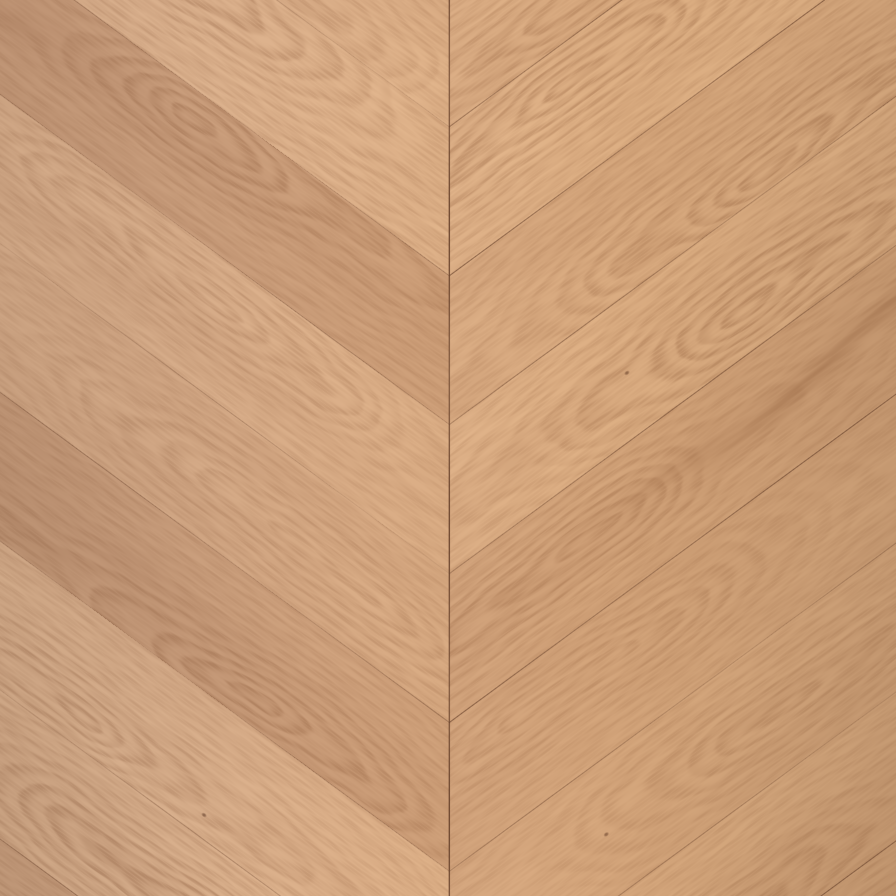
Give the GLSL for this texture, as a WebGL 1 fragment shader.

```glsl
precision highp float;

// Oak chevron floor: two mirrored columns of slanted planks meeting at a dark
// centre joint. Each plank cuts gently warped growth rings (layered sines) at
// its own depth, then gets long cellular pores, its own tone and faint seams.

uniform vec2 u_resolution;

#define CENTRE_X 0.5015
#define SLOPE 0.735                     // rise of a plank per unit of width
#define PITCH 0.1662                    // seam spacing up the centre joint
#define FIRST_SEAM 0.0275               // height of seam 0 at the joint
#define RING_FREQ 105.0
#define SEAM_HALF 0.0006
#define JOINT_HALF 0.0008
#define DARK_ROW 1.0                    // darkest plank on the right
#define LIGHT_OAK vec3(0.890, 0.720, 0.558)
#define DARK_OAK vec3(0.745, 0.560, 0.420)
#define GRAIN vec3(0.645, 0.455, 0.315)
#define GAP vec3(0.420, 0.270, 0.180)

float hash(vec2 p) {
  return fract(sin(dot(p, vec2(127.1, 311.7))) * 43758.55);
}

// Layered, rotated sines, roughly -1..1
float waves(vec2 p) {
  float sum = 0.0, amp = 0.48;
  for (int i = 0; i < 4; i++) {
    sum += amp * sin(p.x + 1.3 * sin(p.y));
    p = mat2(0.8, 0.6, -0.6, 0.8) * p * 1.75 + 1.9;
    amp *= 0.55;
  }
  return sum;
}

// Distance to the nearest scattered point
float cellular(vec2 p) {
  vec2 cell = floor(p), f = fract(p);
  float nearest = 2.0;
  for (int y = -1; y <= 1; y++) {
    for (int x = -1; x <= 1; x++) {
      vec2 o = vec2(float(x), float(y));
      vec2 id = cell + o;
      vec2 point = o + vec2(hash(id), hash(id + 47.3));
      nearest = min(nearest, length(point - f));
    }
  }
  return nearest;
}

// Smooth coverage of a thin line, also right below one pixel
float line(float dist, float halfWidth, float px) {
  return clamp((halfWidth - dist) / px + 0.5, 0.0, min(1.0, 2.0 * halfWidth / px + 0.1));
}

// Dark late wood of the growth rings around a slanted heart
float growthRings(vec2 p, vec2 id) {
  vec2 seed = 40.0 * vec2(hash(id + 3.1), hash(id + 8.7));
  vec2 heart = vec2(0.10 + 0.45 * hash(id + 1.7), 0.09 * (hash(id + 5.3) - 0.5));
  float bend = 0.009 * waves(p * vec2(8.0, 9.0) + seed);
  float depth = 0.16 * (p.x - heart.x) + 0.016 * waves(p * vec2(11.0, 13.0) + seed.yx);
  float radius = length(vec2(p.y - heart.y + bend, depth));
  float serration = 0.09 * waves(p * vec2(20.0, 330.0) + seed);
  float t = fract(radius * RING_FREQ + serration);
  float ring = smoothstep(0.15, 0.72, t) * (1.0 - smoothstep(0.76, 1.0, t));
  float fade = mix(1.0, 0.4, smoothstep(0.02, 0.075, radius));
  return ring * fade * (0.55 + 0.45 * hash(id + 12.9));
}

void main() {
  vec2 uv = gl_FragCoord.xy / u_resolution;
  float px = 1.0 / min(u_resolution.x, u_resolution.y);

  // Plank row, side and local coordinates (along, across)
  float side = step(CENTRE_X, uv.x);
  float d = abs(uv.x - CENTRE_X);
  float row = (uv.y - SLOPE * d - FIRST_SEAM) / PITCH;
  vec2 id = vec2(floor(row), 17.0 * side + 2.0);
  vec2 axis = normalize(vec2(1.0, SLOPE));
  vec2 rel = vec2(d, uv.y - FIRST_SEAM - (id.x + 0.5) * PITCH);
  vec2 p = vec2(dot(rel, axis), dot(rel, vec2(-axis.y, axis.x)));
  vec2 seed = 30.0 * vec2(hash(id), hash(id + 21.4));

  // Plank tone: every third row dark on the left, darker downwards on the right
  float leftDark = 0.36 * (1.0 - step(0.5, mod(id.x + 0.25, 3.0)));
  float isDarkRow = 1.0 - step(0.5, abs(id.x - DARK_ROW));
  float rightDark = 0.20 * isDarkRow + 0.26 * (1.0 - smoothstep(-1.0, 3.0, id.x - 0.5));
  float tone = 0.10 + 0.20 * hash(id + 6.2) + mix(leftDark, rightDark, side);
  tone += 0.11 * waves(p * vec2(4.0, 20.0) + seed) + 0.07 * waves(p * vec2(3.0, 75.0) + seed.yx);
  vec3 color = mix(LIGHT_OAK, DARK_OAK, tone);

  // Pores, rings and a brown heart streak on the dark right plank
  float fine = 1.0 - smoothstep(0.1, 0.65, cellular(p * vec2(26.0, 270.0) + seed));
  float coarse = 1.0 - smoothstep(0.1, 0.7, cellular(p * vec2(9.0, 130.0) + seed.yx));
  float ring = growthRings(p, id);
  color = mix(color, GRAIN, 0.36 * ring * (0.7 + 0.5 * fine) + 0.10 * fine + 0.07 * coarse);
  float drift = (p.y - 0.012 - 0.012 * sin(p.x * 11.0)) / 0.010;
  float streak = exp(-drift * drift) * smoothstep(0.15, 0.42, p.x) * isDarkRow * side;
  color = mix(color, GRAIN, streak * (0.25 + 0.25 * coarse));

  // Occasional pin knot
  vec2 knot = vec2(0.08 + 0.5 * hash(id + 31.0), 0.09 * (hash(id + 37.0) - 0.5));
  float spot = 1.0 - smoothstep(0.0005, 0.0028, length((p - knot) * vec2(0.7, 1.0)));
  color = mix(color, GAP, 0.6 * spot * step(0.7, hash(id + 41.0)));

  // Rosier left, warmer right, softly dimmed edges
  color *= mix(vec3(0.98, 0.985, 1.02), vec3(1.0, 0.99, 0.96), smoothstep(0.1, 0.8, uv.x));
  color *= 1.015 - 0.2 * d * d - 0.04 * (1.0 - uv.y) * smoothstep(0.1, 0.5, d);

  // Worn seams between planks, then the centre joint
  float seamId = floor(row + 0.5);
  float seamDist = abs(row - seamId) * PITCH * axis.x;
  float tight = hash(vec2(seamId, side + 9.0));
  float wear = 0.20 + 0.42 * tight * tight + 0.10 * sin(d * 14.0 + seamId * 2.0);
  color = mix(color, GAP, wear * line(seamDist, SEAM_HALF, px));
  float jointWear = 0.82 + 0.1 * sin(uv.y * 19.0);
  color = mix(color, GAP, jointWear * line(d, JOINT_HALF, px));

  gl_FragColor = vec4(color, 1.0);
}
```
